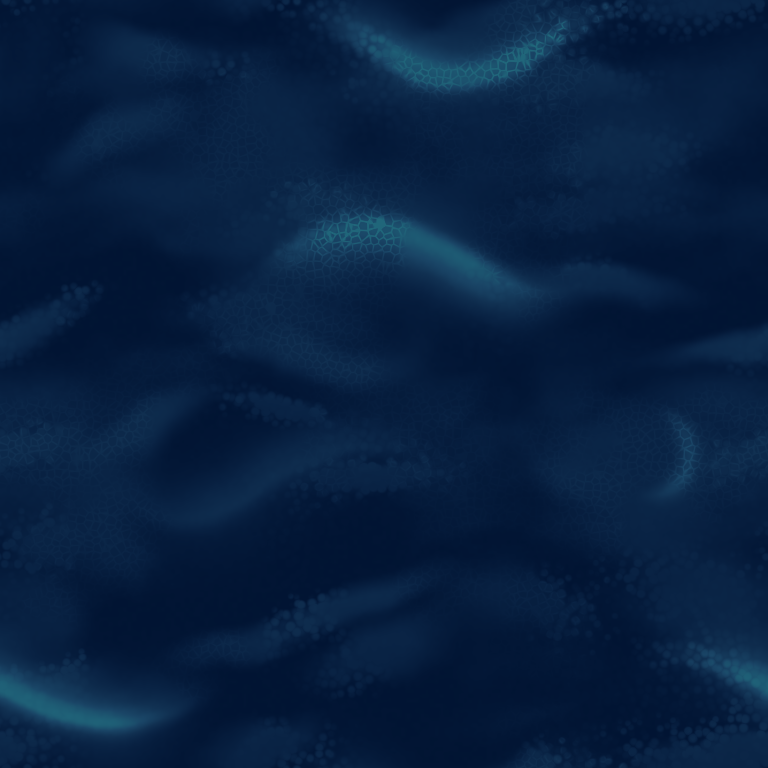
Give the GLSL for this texture, as a WebGL 2 fragment shader.

```glsl
#version 300 es
precision highp float;
precision highp int;

uniform vec2 u_resolution;
out vec4 fragColor;

// Integer hash giving three values in 0..1
vec3 hash(ivec2 cell, int seed) {
  uvec3 v = uvec3(cell.x, cell.y, seed) * 1664525u + 1013904u;
  v.x += v.y * v.z; v.y += v.z * v.x; v.z += v.x * v.y;
  v ^= v >> 16u;
  v.x += v.y * v.z; v.y += v.z * v.x; v.z += v.x * v.y;
  return vec3(v >> 8u) / 16777216.0;
}

ivec2 wrap(ivec2 cell, ivec2 period) {
  return (cell + 8 * period) % period;
}

float noise(vec2 p, ivec2 period, int seed) {
  ivec2 c = ivec2(floor(p));
  vec2 f = fract(p);
  f = f * f * f * (f * (f * 6.0 - 15.0) + 10.0);
  float a = hash(wrap(c, period), seed).x;
  float b = hash(wrap(c + ivec2(1, 0), period), seed).x;
  float d = hash(wrap(c + ivec2(0, 1), period), seed).x;
  float e = hash(wrap(c + ivec2(1, 1), period), seed).x;
  return mix(mix(a, b, f.x), mix(d, e, f.x), f.y);
}

float fbm(vec2 uv, ivec2 period, int seed) {
  float sum = 0.0, amp = 0.533;
  for (int i = 0; i < 4; i++) {
    sum += amp * noise(uv * vec2(period), period, seed + i);
    amp *= 0.5;
    period *= 2;
  }
  return sum;
}

// Sponge print: x = round dabs, y = lacy rims between them
vec2 sponge(vec2 uv, int count) {
  vec2 p = uv * float(count);
  ivec2 c = ivec2(floor(p));
  float dab = 0.0, near = 9.0, second = 9.0;
  for (int y = -1; y <= 1; y++)
  for (int x = -1; x <= 1; x++) {
    ivec2 cell = c + ivec2(x, y);
    vec3 h = hash(wrap(cell, ivec2(count)), 71);
    float d = length(vec2(cell) + h.xy - p);
    dab = max(dab, h.z * (1.0 - smoothstep(0.2, 0.85, d)));
    second = min(second, max(near, d));
    near = min(near, d);
  }
  return vec2(dab, 1.0 - smoothstep(0.0, 0.35, second - near));
}

// Offset from a centre on the repeating tile
vec2 around(vec2 p, vec2 centre) {
  return fract(p - centre + 0.5) - 0.5;
}

vec3 ramp(float t) {
  vec3 c = mix(vec3(0.005, 0.08, 0.2), vec3(0.035, 0.135, 0.265), clamp(t * 4.0, 0.0, 1.0));
  c = mix(c, vec3(0.065, 0.19, 0.32), clamp(t * 4.0 - 1.0, 0.0, 1.0));
  c = mix(c, vec3(0.1, 0.27, 0.4), clamp(t * 4.0 - 2.0, 0.0, 1.0));
  return mix(c, vec3(0.125, 0.4, 0.48), clamp(t * 4.0 - 3.0, 0.0, 1.0));
}

void main() {
  vec2 uv = gl_FragCoord.xy / u_resolution;
  vec2 warp = vec2(fbm(uv, ivec2(4), 11), fbm(uv, ivec2(4), 23)) - 0.5;
  vec2 p = uv + 0.1 * warp;
  vec2 print = sponge(uv, 100);
  float spongy = smoothstep(0.4, 0.62, fbm(uv, ivec2(5), 31));
  float grain = spongy * (print.x - 0.45);

  // Deep haze
  float tone = 0.29 * smoothstep(0.36, 0.75, fbm(p, ivec2(3, 5), 47));

  // Broad glazes, flat and slightly tilted
  for (int i = 0; i < 30; i++) {
    vec3 h = hash(ivec2(i, 3), 5), k = hash(ivec2(i, 9), 6);
    vec2 q = around(p, (vec2(i % 5, i / 5) + h.xy) / vec2(5, 6));
    q.y -= (h.z - 0.4) * 0.7 * q.x;
    vec2 size = vec2(0.08, 0.03) + k.xy * vec2(0.08, 0.03);
    float inside = 1.0 - length(q / size) + 0.55 * grain;
    float cover = smoothstep(0.0, mix(0.85, 0.5, spongy), inside);
    cover *= 0.65 + 0.35 * smoothstep(-size.y, size.y, q.y);
    tone += max(0.26 + 0.26 * k.z - tone, 0.0) * cover * 0.9;
  }

  // Long curling wisps with a crisp side, a soft side and inner streaks
  for (int i = 0; i < 4; i++) {
    float f = float(i);
    vec2 q = around(uv + 0.035 * warp, fract(vec2(0.6 - 0.06 * f * f, 0.94 - 0.28 * f)));
    float angle = q.x * (14.0 - f) + 3.14 - 2.4 * f;
    float slope = -0.045 * (14.0 - f) * sin(angle);
    float d = (q.y - 0.045 * cos(angle)) / sqrt(1.0 + slope * slope);
    float along = 1.0 - smoothstep(0.25, 1.0, abs(q.x) / 0.25 - 0.2 * grain);
    float streak = noise(vec2(q.x * 5.0 + 4.0, d * 70.0 + 60.0), ivec2(128), 80 + i);
    float crisp = i == 1 ? -d : d;
    float width = (crisp < 0.0 ? 0.018 : 0.038) * (0.55 + 0.45 * along);
    float body = exp(-pow(abs(d / width), 2.0)) * along;
    float glow = exp(-pow(abs(d + 0.4 * grain * 0.03) / 0.06, 2.0)) * along;
    float strength = i == 2 ? 0.42 : 1.0;
    tone += max(0.4 * strength - tone, 0.0) * glow * 0.8;
    tone += max(strength - tone, 0.0) * body * (0.8 + 0.2 * streak);
  }

  // Small crescent curl
  vec2 q = around(uv + 0.02 * warp, vec2(0.845, 0.41));
  float r = max(length(q * vec2(1.1, 0.95)), 0.001);
  float side = dot(q / max(length(q), 0.001), vec2(0.97, -0.24));
  float curl = smoothstep(-0.2, 0.9, side);
  float arc = exp(-pow(abs(r - 0.055) / (0.006 + 0.01 * curl), 2.0)) * curl;
  tone += max(0.66 - tone, 0.0) * arc;

  // Sponge lace and faint paint grain
  float lace = smoothstep(0.5, 0.68, fbm(uv, ivec2(7), 61));
  tone += tone * lace * (0.3 * print.y - 0.1);
  tone += 0.025 * spongy * (print.x - 0.4);
  tone += 0.02 * (noise(uv * 160.0, ivec2(160), 90) - 0.5);

  fragColor = vec4(ramp(tone), 1.0);
}
```
